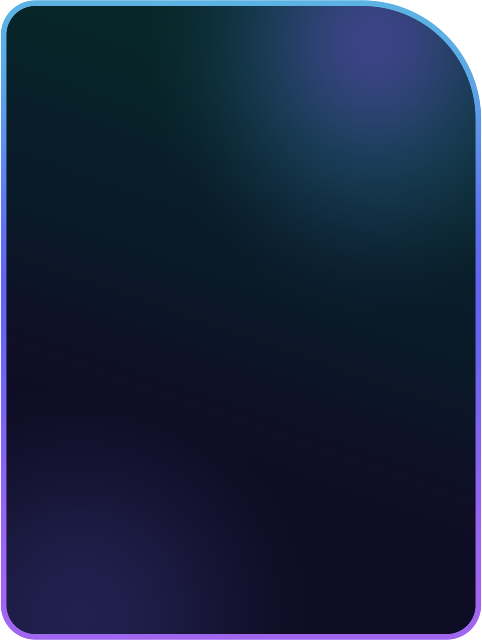
Write a WebGL 2 fragment shader that draws this background.

```glsl
#version 300 es
precision highp float;
// A dark rounded card on white with a bright gradient rim.
// A signed distance to a box with unequal corner radii gives the rim and fill;
// the fill is a slanted gradient lit by two soft elliptical glows.
uniform vec2 u_resolution;
out vec4 outColor;

// Signed distance to a box; the top right corner is rounder than the others.
float cardDistance(vec2 p, vec2 halfSize) {
  float radius = (p.x > 0.0 && p.y > 0.0) ? 0.186 : 0.054;
  vec2 q = abs(p) - halfSize + radius;
  return length(max(q, 0.0)) + min(max(q.x, q.y), 0.0) - radius;
}

// Teal at the upper left, falling through navy to deep violet.
vec3 baseGradient(vec2 p) {
  float t = 1.0 - p.y - 0.35 * p.x;
  vec3 color = mix(vec3(0.027, 0.150, 0.160), vec3(0.035, 0.105, 0.160),
                   smoothstep(-0.05, 0.28, t));
  return mix(color, vec3(0.060, 0.052, 0.145), smoothstep(0.24, 0.60, t));
}

// Smooth falloff from 1 at the centre to 0 at the ellipse edge.
float glow(vec2 p, vec2 center, vec2 radii) {
  return 1.0 - smoothstep(0.0, 1.0, length((p - center) / radii));
}

vec3 rimGradient(float y) {
  vec3 violet = vec3(0.63, 0.40, 0.94);
  vec3 indigo = vec3(0.38, 0.39, 0.95);
  vec3 sky = vec3(0.36, 0.70, 0.89);
  vec3 color = mix(violet, indigo, smoothstep(0.05, 0.58, y));
  return mix(color, sky, smoothstep(0.52, 1.0, y));
}

void main() {
  vec2 p = gl_FragCoord.xy / u_resolution.y;
  vec2 size = vec2(u_resolution.x / u_resolution.y, 1.0);
  float pixel = 1.0 / u_resolution.y;

  // Fill: blue glow with an indigo heart above, violet glow below.
  vec3 fill = baseGradient(p);
  vec2 lampCenter = vec2(0.586, 0.935);
  float lamp = glow(p, lampCenter, vec2(0.37, 0.45));
  float heart = glow(p, lampCenter, vec2(0.25, 0.24));
  vec3 lampColor = mix(vec3(0.140, 0.300, 0.450), vec3(0.235, 0.265, 0.525), heart);
  fill = mix(fill, lampColor, lamp);
  fill = mix(fill, vec3(0.128, 0.128, 0.310),
             glow(p, vec2(0.125, 0.035), vec2(0.37, 0.38)));

  // Layers: white surround, rim, then fill.
  float d = cardDistance(p - 0.5 * size, 0.5 * size - vec2(0.0013, 0.0005));
  vec3 color = mix(vec3(1.0), rimGradient(p.y), smoothstep(0.5 * pixel, -0.5 * pixel, d));
  float inner = d + 0.0088;
  color = mix(color, fill, smoothstep(0.5 * pixel, -0.5 * pixel, inner));
  outColor = vec4(color, 1.0);
}
```
